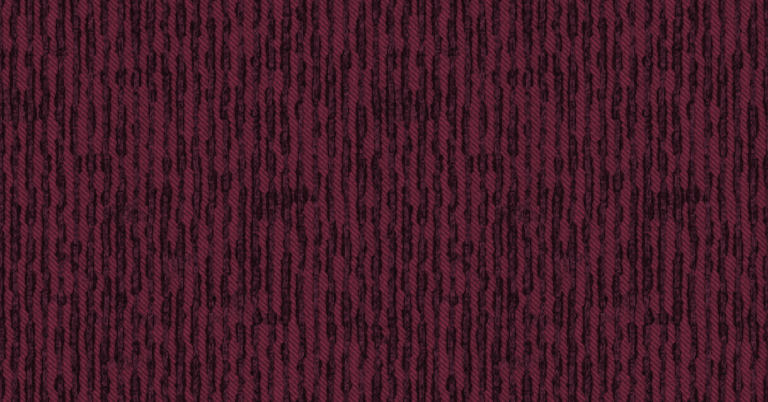
Reproduce this texture procedurally as a Shadertoy shader.

```glsl
// Burgundy corduroy: straight crimson twill ribs whose edges step and fray,
// alternating with bobbly plum cords set in dark grooves. Periodic hash noise
// drives edges, threads and worn patches, so one square tile repeats.

const float TILE_WIDTH = 0.51;             // tile side as a share of canvas width
const float RIBS = 26.0;                   // crimson ribs per tile
const float RIB_HALF = 0.27;               // half widths, in rib spacings
const float CORD_HALF = 0.16;
const float SWAY = 0.16;                   // shared bend of the ribs
const float EDGE_STEP = 0.17;              // sudden shifts of rib edges
const float EDGE_JAG = 0.13;               // fine fraying of rib edges
const vec2  TWILL = vec2(70.0, 76.0);      // diagonal threads per tile
const vec2  GRAIN_CELLS = vec2(230.0, 210.0);
const vec2  WEAR_CELLS = vec2(13.0, 19.0);
const vec3  GROOVE = vec3(0.120, 0.046, 0.072);
const vec3  PLUM = vec3(0.275, 0.120, 0.180);
const vec3  CRIMSON_LOW = vec3(0.255, 0.095, 0.140);
const vec3  CRIMSON_HIGH = vec3(0.465, 0.158, 0.250);

float hash(vec2 p) {
    vec3 q = fract(vec3(p.xyx) * 0.1031);
    q += dot(q, q.yzx + 33.33);
    return fract((q.x + q.y) * q.z);
}

// Value noise that wraps after the given number of cells.
float noise(vec2 p, vec2 period, float seed) {
    vec2 cell = floor(p), f = fract(p);
    f = f * f * (3.0 - 2.0 * f);
    vec2 a = mod(cell, period) + seed;
    vec2 b = mod(cell + 1.0, period) + seed;
    return mix(mix(hash(a), hash(vec2(b.x, a.y)), f.x),
               mix(hash(vec2(a.x, b.y)), hash(b), f.x), f.y);
}

// Sideways offset of one edge along the height of the tile.
float edgeOffset(float rib, float y, float seed) {
    float shift = noise(vec2(rib, y * 23.0), vec2(RIBS, 23.0), seed);
    float jag = noise(vec2(rib, y * 95.0), vec2(RIBS, 95.0), seed + 41.0);
    shift = smoothstep(0.40, 0.60, shift);  // turn drift into steps
    return EDGE_STEP * (shift - 0.5) + EDGE_JAG * (jag - 0.5);
}

void mainImage(out vec4 fragColor, in vec2 fragCoord) {
    vec2 tile = fragCoord / (iResolution.x * TILE_WIDTH);
    float soft = 0.6 * RIBS / (iResolution.x * TILE_WIDTH);

    // Shared sway of all ribs, then the coordinate within one rib
    float sway = noise(tile * vec2(5.0, 7.0), vec2(5.0, 7.0), 7.0) - 0.5;
    float u = tile.x * RIBS + SWAY * sway;
    float rib = mod(floor(u), RIBS);
    float x = fract(u) - 0.5;

    // Worn patches thin the ribs and expose plum threads
    float wear = noise(tile * WEAR_CELLS, WEAR_CELLS, 61.0);
    wear = smoothstep(0.76, 0.94, wear);

    // Crimson rib: signed distance to the nearer ragged edge
    float left = -RIB_HALF + edgeOffset(rib, tile.y, 3.0);
    float right = RIB_HALF + edgeOffset(rib, tile.y, 117.0);
    float inside = min(x - left, right - x) - 0.10 * wear;
    float ribMask = smoothstep(-soft, soft, inside);

    // Plum cord straddling the boundary between two ribs
    float cordId = mod(floor(u + 0.5), RIBS);
    float cordX = fract(u + 0.5) - 0.5 - 0.4 * edgeOffset(cordId, tile.y, 211.0);
    float cordMask = smoothstep(soft, -soft, abs(cordX) - CORD_HALF);
    float bobble = noise(vec2(cordId, tile.y * 80.0), vec2(RIBS, 80.0), 19.0);

    // Fine thread structure
    float grain = noise(tile * GRAIN_CELLS, GRAIN_CELLS, 83.0);
    float twill = abs(2.0 * fract(dot(tile, TWILL)) - 1.0);
    float thread = mix(grain, smoothstep(0.1, 0.9, twill), 0.55);

    // Compose groove, cord and rib with rounded shading
    vec3 color = GROOVE * (0.65 + 0.8 * grain);
    vec3 cord = PLUM * (0.45 + 0.45 * bobble + 0.75 * (grain - 0.3));
    color = mix(color, cord, cordMask * 0.95);
    vec3 crimson = mix(CRIMSON_LOW, CRIMSON_HIGH, thread);
    crimson *= mix(0.78, 1.03, smoothstep(0.0, 0.16, inside));
    crimson *= 0.97 + 0.06 * hash(vec2(rib, 301.0));
    crimson = mix(crimson, PLUM * (0.45 + 1.0 * grain), 0.75 * wear);
    color = mix(color, crimson, ribMask);

    fragColor = vec4(color, 1.0);
}
```
